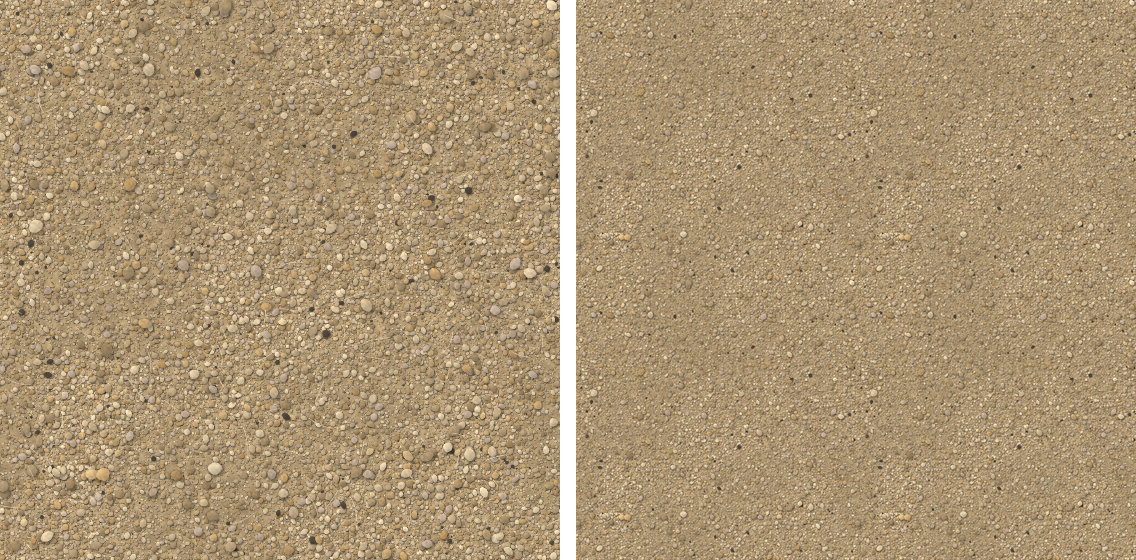
Left: one tile. Right: repeated 2 by 2.
Write a three.js fragment shader that draws this texture.

```glsl
// Dry gravelly soil: warm sand under four sizes of scattered angular stones,
// each lit from the upper left with a soft shadow, plus a few thin straws.
// All cell grids wrap at whole counts, so the square tiles without a seam.

varying vec2 vUv;

const vec3 SAND = vec3(0.72, 0.62, 0.465);
const vec3 STONE_DARK = vec3(0.60, 0.50, 0.36);
const vec3 STONE_PALE = vec3(0.90, 0.82, 0.68);
const vec3 OCHRE = vec3(0.76, 0.60, 0.37);
const vec3 ROSE_GREY = vec3(0.74, 0.66, 0.60);
const vec3 SLATE = vec3(0.30, 0.27, 0.23);
const vec3 STRAW = vec3(0.88, 0.81, 0.68);
const vec2 LIGHT = vec2(-0.6, 0.8);
const float EDGE = 0.0011;         // half width of a smoothed outline
const float SHADOW = 0.36;         // depth of the shadows between stones
const float RELIEF = 0.13;         // light and dark sides of a stone
const float GRAIN = 0.16;          // fine speckle over everything
const float PATCHES = 7.0;         // broad bare and stony areas across
const float PATCH_TONE = 0.10;     // brightness swing between those areas
const float STRAW_CELLS = 24.0;
const float STRAW_SHARE = 0.36;
const float STRAW_WIDTH = 0.0006;
const float TURN = 6.2832;

vec4 hash4(vec2 cell, float seed) {
  vec4 p = fract(vec3(cell, seed).xyzx * vec4(0.1031, 0.1030, 0.0973, 0.1099));
  p += dot(p, p.wzxy + 33.33);
  return fract((p.xxyz + p.yzzw) * p.zywx);
}

vec2 wrapCell(vec2 cell, float count) {
  return cell - count * floor((cell + 0.5) / count);
}

float wrapNoise(vec2 uv, float count, float seed) {
  vec2 p = uv * count, c = floor(p), f = p - c;
  f = f * f * (3.0 - 2.0 * f);
  float a = hash4(wrapCell(c, count), seed).x;
  float b = hash4(wrapCell(c + vec2(1.0, 0.0), count), seed).x;
  float d = hash4(wrapCell(c + vec2(0.0, 1.0), count), seed).x;
  float e = hash4(wrapCell(c + 1.0, count), seed).x;
  return mix(mix(a, b, f.x), mix(d, e, f.x), f.y);
}

float stoniness(vec2 uv) {
  return wrapNoise(uv, PATCHES, 3.0);
}

vec2 rotate(vec2 p, float angle) {
  float c = cos(angle), s = sin(angle);
  return vec2(c * p.x - s * p.y, s * p.x + c * p.y);
}

// Signed distance to a skewed, chipped pebble
float stoneShape(vec2 q, float radius, vec4 form) {
  q = rotate(q, form.x * TURN);
  q.x *= 1.0 + 0.5 * (form.z - 0.5) * clamp(q.y / radius, -1.0, 1.0);
  vec2 a = abs(q) * vec2(0.92, mix(0.95, 1.45, form.y));
  float chipped = max(max(a.x, a.y), 0.76 * (a.x + a.y));
  return mix(length(a), chipped, 0.6) - radius;
}

vec3 stoneColour(vec4 pick) {
  vec3 colour = mix(STONE_DARK, STONE_PALE, pick.x);
  colour = mix(colour, OCHRE, 0.7 * smoothstep(0.65, 0.95, pick.y));
  colour = mix(colour, ROSE_GREY, 0.75 * step(0.88, pick.z));
  return mix(colour, SLATE, step(0.992, pick.w));
}

// Lays one size of stones over the ground; radii are in cells
vec3 addStones(vec3 ground, vec2 uv, float count, float share, vec2 radii, float seed) {
  vec2 p = uv * count, home = floor(p);
  float edge = EDGE * count;
  for (int j = -1; j <= 1; j++) {
    for (int i = -1; i <= 1; i++) {
      vec2 cell = home + vec2(float(i), float(j));
      vec2 id = wrapCell(cell, count);
      vec4 place = hash4(id, seed);
      if (place.x > share * mix(0.6, 1.4, stoniness(id / count))) continue;
      vec4 form = hash4(id, seed + 17.0);
      vec2 q = p - cell - 0.5 - 0.7 * (place.yz - 0.5);
      float radius = mix(radii.x, radii.y, place.w * place.w);
      float shadeDistance = stoneShape(q + LIGHT * 0.3 * radius, radius, form);
      ground *= 1.0 - SHADOW * (1.0 - smoothstep(-0.1, 0.2, shadeDistance));
      float slope = clamp(dot(q, LIGHT) / radius, -1.0, 1.0);
      vec3 stone = stoneColour(hash4(id, seed + 31.0)) * (1.0 + RELIEF * slope);
      float cover = 1.0 - smoothstep(-edge, edge, stoneShape(q, radius, form));
      ground = mix(ground, stone, cover);
    }
  }
  return ground;
}

// Thin, slightly bent stalks in any direction
vec3 addStraws(vec3 ground, vec2 uv) {
  vec2 p = uv * STRAW_CELLS, home = floor(p);
  for (int j = -1; j <= 1; j++) {
    for (int i = -1; i <= 1; i++) {
      vec2 cell = home + vec2(float(i), float(j));
      vec2 id = wrapCell(cell, STRAW_CELLS);
      vec4 place = hash4(id, 71.0);
      vec4 form = hash4(id, 83.0);
      vec2 q = rotate(p - cell - 0.5 - 0.6 * (place.yz - 0.5), form.x * TURN);
      float reach = mix(0.15, 0.55, form.z);
      q.y += (form.y - 0.5) * q.x * q.x;
      q.x -= clamp(q.x, -reach, reach);
      float d = length(q) / STRAW_CELLS - STRAW_WIDTH;
      float cover = step(place.x, STRAW_SHARE) * (1.0 - smoothstep(-EDGE, EDGE, d));
      ground = mix(ground, STRAW, cover * mix(0.5, 1.0, form.w));
    }
  }
  return ground;
}

void main() {
  vec3 colour = SAND * mix(0.9, 1.08, wrapNoise(vUv, 90.0, 7.0));
  colour = addStones(colour, vUv, 210.0, 0.75, vec2(0.26, 0.52), 11.0);
  colour = addStones(colour, vUv, 112.0, 0.68, vec2(0.26, 0.52), 131.0);
  colour = addStones(colour, vUv, 64.0, 0.48, vec2(0.26, 0.48), 251.0);
  colour = addStones(colour, vUv, 28.0, 0.17, vec2(0.22, 0.33), 371.0);
  colour = addStraws(colour, vUv);
  float speckle = wrapNoise(vUv, 256.0, 5.0) - 0.5;
  colour *= 1.0 + GRAIN * speckle + PATCH_TONE * (stoniness(vUv) - 0.5);
  gl_FragColor = vec4(colour, 1.0);
}
```
